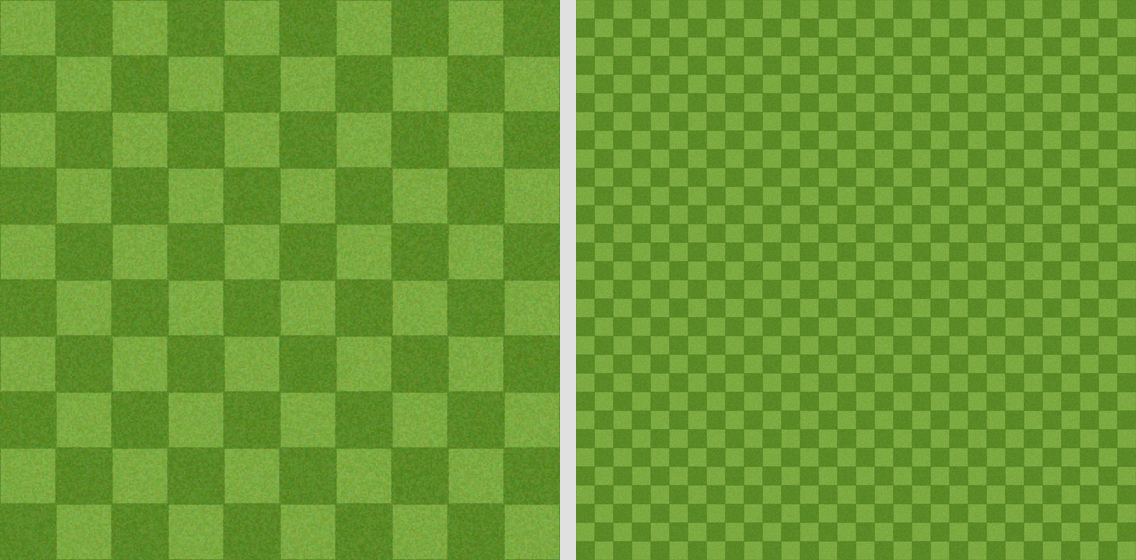
Left: one tile. Right: repeated 3 by 3.
A WebGL 2 fragment shader for this pattern:

```glsl
#version 300 es
precision highp float;

uniform vec2 u_resolution;
out vec4 fragColor;

const float TILES = 10.0;           // squares per side, even so the checks wrap
const float SEAM_WIDTH = 0.022;     // seam between squares, in squares
const float GRAIN_CELLS = 320.0;    // grain cells per side
const float GRAIN_SOFTNESS = 7.0;   // higher gives crisper grain
const float GRAIN_LIGHTNESS = 0.075;
const float GRAIN_TINT = 0.085;
const vec3 DARK_GREEN = vec3(0.355, 0.540, 0.147);
const vec3 LIGHT_GREEN = vec3(0.487, 0.667, 0.252);
const vec3 SEAM_GREEN = vec3(0.345, 0.525, 0.150);

// Integer hash giving three values from 0 to 1
vec3 hash3(uvec3 v) {
    v = v * 1664525u + 1013904223u;
    v.x += v.y * v.z; v.y += v.z * v.x; v.z += v.x * v.y;
    v ^= v >> 16u;
    v.x += v.y * v.z; v.y += v.z * v.x; v.z += v.x * v.y;
    return vec3(v >> 8u) / 16777216.0;
}

// Smooth cellular noise: blends the random values of nearby points, wrapping
vec3 cellularGrain(vec2 p) {
    vec2 base = floor(p);
    vec3 sum = vec3(0.0);
    float total = 0.0;
    for (int y = -1; y <= 1; y++) {
        for (int x = -1; x <= 1; x++) {
            vec2 cell = base + vec2(x, y);
            uvec2 id = uvec2(mod(cell, GRAIN_CELLS));
            vec2 offset = cell + hash3(uvec3(id, 1u)).xy - p;
            float weight = exp(-GRAIN_SOFTNESS * dot(offset, offset));
            sum += weight * hash3(uvec3(id, 2u));
            total += weight;
        }
    }
    return sum / total - 0.5;
}

void main() {
    vec2 uv = gl_FragCoord.xy / u_resolution;
    vec2 grid = uv * TILES;
    vec2 cell = floor(grid);
    float pixel = TILES / min(u_resolution.x, u_resolution.y);

    // Alternating squares, dark at the lower left
    float isLight = mod(cell.x + cell.y, 2.0);
    vec3 squareColor = mix(DARK_GREEN, LIGHT_GREEN, isLight);

    // Thin seam around each square
    vec2 fromCenter = abs(fract(grid) - 0.5);
    float edge = max(fromCenter.x, fromCenter.y) - 0.5 + 0.5 * SEAM_WIDTH;
    float inside = 1.0 - smoothstep(-0.5 * pixel, 0.5 * pixel, edge);
    vec3 color = mix(SEAM_GREEN, squareColor, inside);

    // Fine grain in lightness and hue
    vec3 grain = cellularGrain(uv * GRAIN_CELLS);
    color += GRAIN_LIGHTNESS * grain.x;
    color += GRAIN_TINT * vec3(grain.y, -0.3 * grain.y, grain.z);

    fragColor = vec4(clamp(color, 0.0, 1.0), 1.0);
}
```
